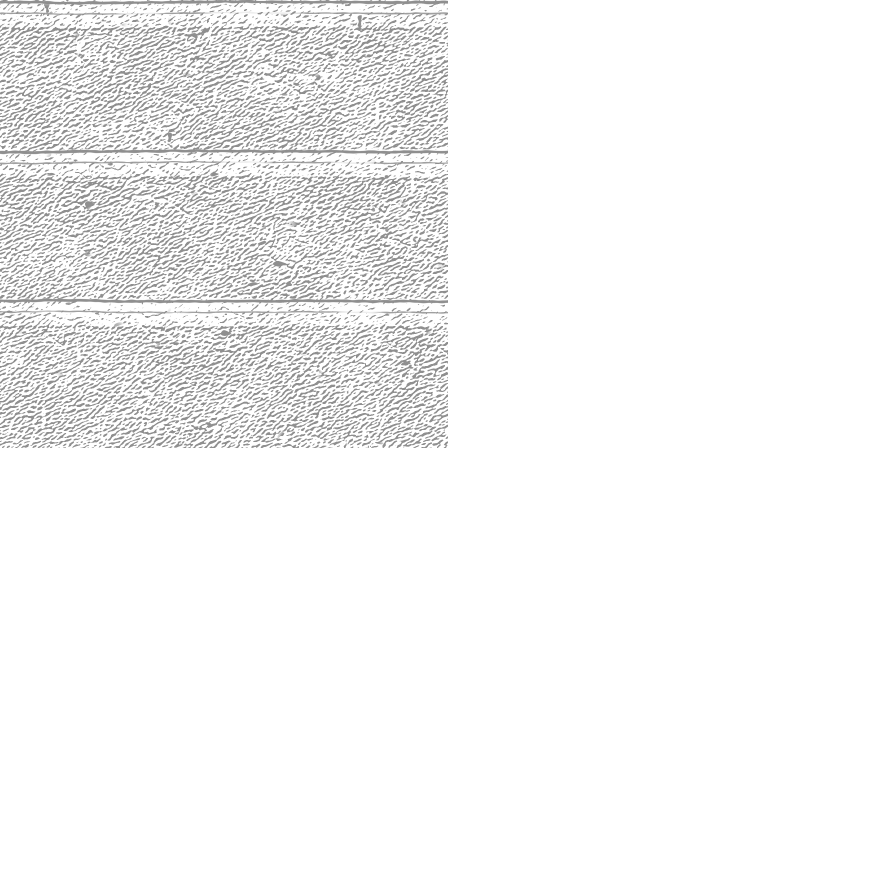
Give the GLSL for this texture map, as a Shadertoy shader.

```glsl
// Embossed rough plaster courses: three rows parted by grooved joints, filling
// the upper left quarter of a white canvas. Directional differences of gradient
// noise are thresholded into grey strokes, then supersampled for smooth edges.

const float TAU = 6.2832;
const float ROWS_PER_CANVAS = 6.0;
const float JOINT_END = 0.19;
const vec3 PAPER = vec3(1.0);
const vec3 INK = vec3(0.56);
const int SAMPLES = 3;

float hash(vec2 cell) {
    vec3 h = fract(cell.xyx * 0.1031);
    h += dot(h, h.yzx + 33.33);
    return fract((h.x + h.y) * h.z);
}

vec2 gradientAt(vec2 cell) {
    float angle = TAU * hash(cell);
    return vec2(cos(angle), sin(angle));
}

float gradientNoise(vec2 p) {
    vec2 cell = floor(p), f = fract(p);
    vec2 u = f * f * f * (f * (f * 6.0 - 15.0) + 10.0);
    vec2 e = vec2(1.0, 0.0);
    float low = mix(dot(gradientAt(cell), f),
                    dot(gradientAt(cell + e.xy), f - e.xy), u.x);
    float high = mix(dot(gradientAt(cell + e.yx), f - e.yx),
                     dot(gradientAt(cell + e.xx), f - e.xx), u.x);
    return mix(low, high, u.y);
}

// Fine grain, sheared so that its strokes climb to the right
float grainHeight(vec2 p) {
    vec2 q = vec2(p.x, p.y + 0.35 * p.x);
    return gradientNoise(q * vec2(34.0, 54.0) + 71.0);
}

// Thin winding valleys
float crackHeight(vec2 p) {
    float bend = gradientNoise(p * 13.0 + 19.0);
    float ridge = gradientNoise(p * vec2(6.0, 8.0) + 0.6 * bend + 43.0);
    return smoothstep(0.0, 0.12, abs(ridge));
}

// Patches where the surface is broken
float wearMask(vec2 p) {
    float patches = gradientNoise(p * 1.9 + 7.3) + 0.6 * gradientNoise(p * 6.5 + 31.0);
    return smoothstep(0.02, 0.32, patches);
}

float lineMask(float y, float centre, float halfWidth) {
    return 1.0 - smoothstep(halfWidth * 0.75, halfWidth * 1.25, abs(y - centre));
}

// Ink coverage of the grain and cracks; y is the height within the row
float embossInk(vec2 p, float y, float wear) {
    vec2 lightStep = vec2(0.004, 0.009);
    float grain = grainHeight(p) - grainHeight(p + lightStep);
    float crack = crackHeight(p) - crackHeight(p + lightStep);
    float slope = grain * (1.0 - 0.25 * wear) + crack * 0.6 * wear;

    float body = smoothstep(JOINT_END - 0.012, JOINT_END + 0.004, y);
    float lowerBand = smoothstep(0.09, 0.11, y);
    float threshold = mix(mix(0.38, 0.29, lowerBand), 0.125, body);
    threshold -= 0.16 * lineMask(y, JOINT_END + 0.003, 0.009);
    threshold += 0.12 * gradientNoise(p * 2.7 + 53.0);
    return smoothstep(threshold - 0.02, threshold + 0.02, slope);
}

// Two grooves with uneven width and faded stretches
float grooveInk(vec2 p, float y, float row) {
    float rough = gradientNoise(vec2(p.x * 21.0, row * 5.3 + 0.4));
    float fade = gradientNoise(vec2(p.x * 2.3 + 9.0, row * 3.7 + 0.6));
    float heavy = lineMask(y, 0.016, 0.009 + 0.004 * rough);
    float fine = lineMask(y, 0.09, 0.0048 + 0.003 * rough);
    return max(heavy, fine * (0.85 - 0.7 * smoothstep(0.0, 0.3, fade)));
}

// Small solid chips within the worn patches
float chipInk(vec2 p, float wear) {
    float chip = gradientNoise(p * vec2(11.0, 15.0) + 83.0);
    return smoothstep(0.43, 0.46, chip) * wear;
}

float surfaceInk(vec2 p) {
    float row = floor(p.y);
    float wobble = 0.012 * gradientNoise(vec2(p.x * 1.7, row * 2.9 + 0.5))
                 + 0.006 * gradientNoise(vec2(p.x * 11.0, row * 4.1 + 0.3));
    float y = fract(p.y) + wobble;
    float wear = wearMask(p);
    float ink = max(embossInk(p, y, wear), grooveInk(p, y, row));
    return max(ink, chipInk(p, wear));
}

void mainImage(out vec4 fragColor, in vec2 fragCoord) {
    float ink = 0.0;
    vec2 centre = fragCoord / iResolution.xy;
    // Skip the blank part of the canvas
    if (centre.x < 0.51 && centre.y > 0.49) {
        for (int j = 0; j < SAMPLES; j++)
        for (int i = 0; i < SAMPLES; i++) {
            vec2 offset = (vec2(i, j) + 0.5) / float(SAMPLES) - 0.5;
            vec2 uv = (fragCoord + offset) / iResolution.xy;
            vec2 p = vec2(uv.x, 1.0 - uv.y) * ROWS_PER_CANVAS;
            float inside = step(uv.x, 0.5) * step(0.5, uv.y);
            ink += inside * surfaceInk(p);
        }
        ink /= float(SAMPLES * SAMPLES);
    }
    fragColor = vec4(mix(PAPER, INK, ink), 1.0);
}
```
